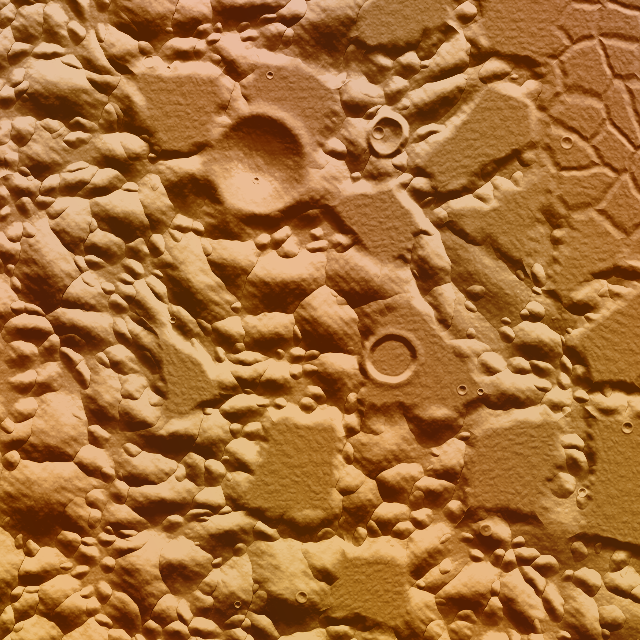
Reproduce this texture procedurally as a Shadertoy shader.

```glsl
// Eroded desert terrain seen from above: rounded knobs, flat mesas, craters and a cracked plateau.

const vec2 SUN = vec2(0.28, 0.96);
const float MESA_SCALE = 5.6;
const float MESA_HEIGHT = 0.034;

vec2 hash2(vec2 p) {
    vec3 q = fract(p.xyx * vec3(0.1031, 0.1030, 0.0973));
    q += dot(q, q.yzx + 33.33);
    return fract((q.xx + q.yz) * q.zy);
}

// Layered, rotated sines that make outlines ragged.
vec2 raggedOffset(vec2 p, float freq, float amp) {
    vec2 w = vec2(0.0);
    for (int i = 0; i < 7; i++) {
        w += amp * sin(freq * (p.yx + 0.6 * w.yx) + vec2(1.7, 4.1) * float(i + 1));
        p = mat2(0.8, 0.6, -0.6, 0.8) * p;
        freq *= 1.93;
        amp *= 0.52;
    }
    return w;
}

// Cellular noise: x = distance to the cell border, yz = cell id.
vec3 cellBorder(vec2 p) {
    vec2 base = floor(p), nearest = vec2(0.0), id = base;
    float best = 9.0, border = 9.0;
    for (int k = 0; k < 9; k++) {
        vec2 cell = base + vec2(k % 3 - 1, k / 3 - 1);
        vec2 r = cell + 0.1 + 0.8 * hash2(cell) - p;
        if (dot(r, r) < best) { best = dot(r, r); nearest = r; id = cell; }
    }
    for (int k = 0; k < 25; k++) {
        vec2 cell = id + vec2(k % 5 - 2, k / 5 - 2);
        vec2 r = cell + 0.1 + 0.8 * hash2(cell) - p;
        vec2 gap = r - nearest;
        if (dot(gap, gap) > 0.0001) border = min(border, dot(0.5 * (r + nearest), normalize(gap)));
    }
    return vec3(border, id);
}

// Scattered, randomly stretched domes, one per grid cell.
float knobs(vec2 p, float scale) {
    p *= scale;
    float top = 0.0;
    for (int k = 0; k < 9; k++) {
        vec2 cell = floor(p) + vec2(k % 3 - 1, k / 3 - 1);
        vec2 rnd = hash2(cell + scale);
        vec2 d = p - cell - 0.15 - 0.7 * hash2(cell + 7.0 * scale);
        float turn = 6.283 * rnd.x;
        d = mat2(cos(turn), sin(turn), -sin(turn), cos(turn)) * d;
        float radius = mix(0.35, 0.8, rnd.y);
        float q = max(0.0, 1.0 - length(d * vec2(0.9, 1.25)) / radius);
        top = max(top, 0.75 * radius * q * q * (3.0 - 2.0 * q));
    }
    return top / scale;
}

float addCrater(float h, float ground, vec2 p, vec2 centre, float radius, float depth, float flatFloor) {
    float d = length(p - centre) / radius;
    float bowl = 1.0 - smoothstep(flatFloor, 1.0, d);
    float rim = exp(-36.0 * (d - 1.05) * (d - 1.05));
    return mix(ground, h, smoothstep(0.9, 1.35, d)) + depth * (0.25 * rim - bowl);
}

float terrain(vec2 p) {
    vec2 offset = raggedOffset(p, 9.0, 0.018);
    vec2 w = p + offset;

    // Mesas, most common around the middle
    vec3 cell = cellBorder(w * MESA_SCALE);
    vec2 middle = (cell.yz + 0.5) / MESA_SCALE;
    float chance = 0.15 + 0.5 * smoothstep(0.15, 0.45, middle.x) * smoothstep(0.1, 0.35, middle.y);
    float mesa = step(hash2(cell.yz + 31.0).x, chance) * smoothstep(0.05, 0.21, cell.x);

    // Knobs, smaller towards the right
    float large = knobs(w, 7.5) * mix(1.0, 0.35, smoothstep(0.5, 0.8, p.x));
    float knob = max(max(large, knobs(w, 12.5)), 1.1 * knobs(w, 25.0));
    float h = mix(knob, MESA_HEIGHT, mesa);

    // Cracked plateau in the upper right
    float plateau = 1.0 - smoothstep(0.75, 1.05, length((w - vec2(1.0, 0.83)) / vec2(0.18, 0.25)));
    float crack = smoothstep(0.0, 0.16, cellBorder(w * 15.0).x);
    h = mix(h, 0.026 + 0.005 * crack, plateau);

    // Craters: three broad ones and a scatter of tiny ones
    vec2 c = p + 0.35 * offset;
    h = addCrater(h, 0.032, c, vec2(0.406, 0.75), 0.075, 0.048, 0.1);
    h = addCrater(h, MESA_HEIGHT, c, vec2(0.607, 0.437), 0.038, 0.014, 0.7);
    h = addCrater(h, 0.03, c, vec2(0.612, 0.79), 0.028, 0.014, 0.3);
    for (int i = 0; i < 14; i++) {
        vec2 rnd = hash2(vec2(float(i), 5.0));
        h = addCrater(h, h, p, hash2(vec2(float(i), 91.0)), mix(0.004, 0.009, rnd.x), 0.004, 0.2);
    }

    // Rubble and grit
    return h + 0.13 * knobs(w, 70.0) + 0.12 * knobs(p, 170.0);
}

// Tone from 0 to 1 to colour; the stops follow the area of each colour.
vec3 sandColor(float tone) {
    vec3 colors[6] = vec3[6](vec3(0.42, 0.17, 0.01), vec3(0.54, 0.31, 0.06), vec3(0.67, 0.44, 0.18),
                             vec3(0.74, 0.53, 0.31), vec3(0.86, 0.65, 0.40), vec3(0.91, 0.74, 0.56));
    float stops[6] = float[6](0.075, 0.255, 0.485, 0.71, 0.865, 0.96);
    vec3 color = colors[0] * mix(0.75, 1.0, smoothstep(0.0, 0.1, tone));
    for (int i = 1; i < 6; i++)
        color = mix(color, colors[i], clamp((tone - stops[i - 1]) / (stops[i] - stops[i - 1]), 0.0, 1.0));
    return color;
}

void mainImage(out vec4 fragColor, in vec2 fragCoord) {
    vec2 p = fragCoord / iResolution.xy;
    float e = 0.0015;
    float h = terrain(p);
    vec2 slope = vec2(terrain(p + vec2(e, 0.0)) - h, terrain(p + vec2(0.0, e)) - h) / e;

    // Sunlit slopes, with paler dust in the low ground
    float lit = -dot(slope, SUN);
    float dust = 1.0 - smoothstep(0.0, 0.03, h);
    float tone = 0.47 + 0.55 * lit / sqrt(0.38 + lit * lit) + 0.1 * dust;
    vec3 color = sandColor(clamp(tone, 0.0, 1.0));

    // Pinkish haze above, warmer ochre below
    color += (p.y - 0.5) * vec3(0.0, 0.01, 0.13) * smoothstep(0.1, 0.6, tone);
    color += 0.012 * sin(p.x * 11.0 + p.y * 5.0 + vec3(0.0, 2.0, 4.0));
    fragColor = vec4(clamp(color, 0.0, 1.0), 1.0);
}
```
